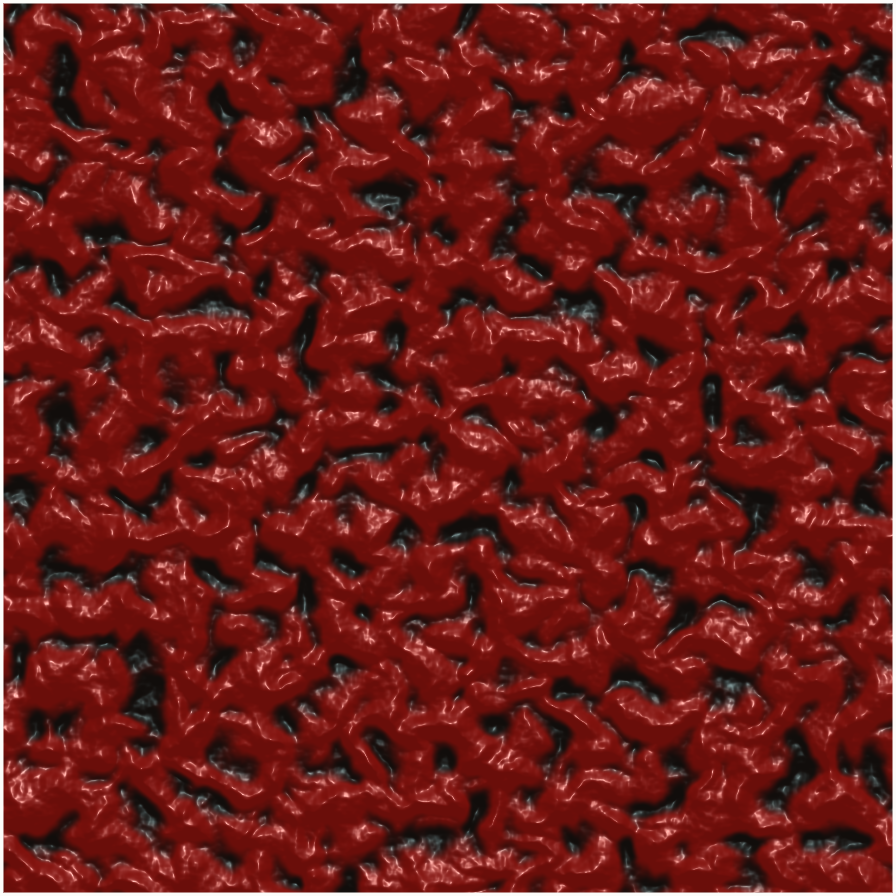
Write a three.js fragment shader that draws this texture.

```glsl
// Glossy red wrinkled flesh with dark pits, lit from above, in a thin pale frame.
varying vec2 vUv;

const vec2  FOLD_SCALE   = vec2(22.0, 23.5);  // folds across and up the canvas
const float WARP         = 0.50;              // bending of the folds, in fold widths
const float RELIEF       = 0.037;             // height of the folds
const float SAMPLE_STEP  = 0.0012;            // spacing for the slope estimate
const float PIT_FLOOR    = -0.46;             // height where the flesh is fully dark
const float PIT_RIM      = 0.0;               // height where the flesh is fully red
const float FRAME_WIDTH  = 0.0039;
const float FRAME_SOFT   = 0.0006;
const float SHEEN_POWER  = 10.0;
const float GLINT_POWER  = 65.0;
const vec3  LIGHT_DIR    = vec3(0.15, 0.88, 0.45);
const vec3  FLESH_COLOR  = vec3(0.535, 0.070, 0.050);
const vec3  PIT_COLOR    = vec3(0.085, 0.065, 0.055);
const vec3  SHEEN_COLOR  = vec3(0.150, 0.205, 0.215);
const vec3  GLINT_COLOR  = vec3(0.36, 0.39, 0.37);
const vec3  FRAME_COLOR  = vec3(0.99, 0.99, 0.98);

// Random unit gradient for a lattice point
vec2 gradientAt(vec2 cell) {
  float angle = 6.28318 * fract(sin(dot(cell, vec2(127.1, 311.7))) * 43758.55);
  return vec2(cos(angle), sin(angle));
}

// Gradient noise with quintic blending
float gradientNoise(vec2 p) {
  vec2 cell = floor(p);
  vec2 f = p - cell;
  vec2 blend = f * f * f * (f * (f * 6.0 - 15.0) + 10.0);
  vec2 right = vec2(1.0, 0.0);
  vec2 up = vec2(0.0, 1.0);
  float low = mix(dot(gradientAt(cell), f),
                  dot(gradientAt(cell + right), f - right), blend.x);
  float high = mix(dot(gradientAt(cell + up), f - up),
                   dot(gradientAt(cell + 1.0), f - 1.0), blend.x);
  return mix(low, high, blend.y);
}

// Broad folds, bent by a slower noise and turned off the lattice axes
float foldHeight(vec2 uv) {
  vec2 p = uv * FOLD_SCALE;
  vec2 bend = vec2(gradientNoise(p * 0.7 + 31.7), gradientNoise(p * 0.7 + 74.3));
  p += WARP * bend;
  vec2 turned = vec2(0.8 * p.x - 0.6 * p.y, 0.6 * p.x + 0.8 * p.y);
  return gradientNoise(p) + 0.36 * gradientNoise(turned * 1.9 + 12.4);
}

// Small wrinkles that break up the gloss
float wrinkleHeight(vec2 uv) {
  return 0.068 * gradientNoise(uv * 78.0 + 5.3)
       + 0.032 * gradientNoise(uv * 143.0 + 9.1);
}

float surfaceHeight(vec2 uv) {
  return foldHeight(uv) + wrinkleHeight(uv);
}

vec3 surfaceNormal(vec2 uv, float height) {
  vec2 slope = vec2(surfaceHeight(uv + vec2(SAMPLE_STEP, 0.0)),
                    surfaceHeight(uv + vec2(0.0, SAMPLE_STEP))) - height;
  return normalize(vec3(-slope * RELIEF / SAMPLE_STEP, 1.0));
}

void main() {
  float height = surfaceHeight(vUv);
  vec3 normal = surfaceNormal(vUv, height);

  // Dark pits rising into red folds
  float flesh = smoothstep(PIT_FLOOR, PIT_RIM, height);
  vec3 color = mix(PIT_COLOR, FLESH_COLOR, flesh);

  // Soft light from the top of the canvas
  vec3 light = normalize(LIGHT_DIR);
  float diffuse = max(dot(normal, light), 0.0);
  color *= 0.78 + 0.17 * diffuse;

  // Wet grey sheen and sharp glints on the upward slopes
  vec3 halfway = normalize(light + vec3(0.0, 0.0, 1.0));
  float facing = max(dot(normal, halfway), 0.0);
  float patchy = 0.85 + 0.9 * gradientNoise(vUv * 105.0 + 40.0);
  color += SHEEN_COLOR * pow(facing, SHEEN_POWER) * patchy * mix(1.35, 0.85, flesh);
  color += GLINT_COLOR * pow(facing, GLINT_POWER) * patchy * mix(0.4, 1.0, flesh);

  // Pale frame along the canvas edge
  vec2 inset = min(vUv, 1.0 - vUv);
  float inside = smoothstep(FRAME_WIDTH - FRAME_SOFT, FRAME_WIDTH + FRAME_SOFT,
                            min(inset.x, inset.y));
  gl_FragColor = vec4(mix(FRAME_COLOR, color, inside), 1.0);
}
```
